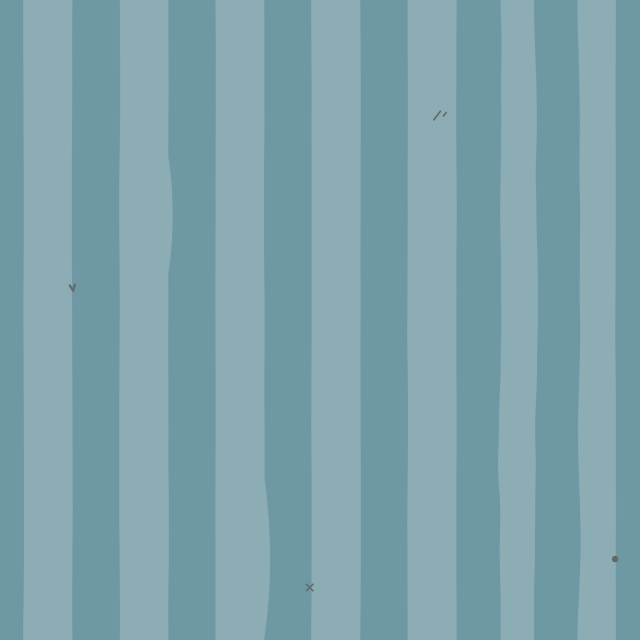
This pattern is drawn by a WebGL 2 fragment shader. Its source:

```glsl
#version 300 es
precision highp float;
uniform vec2 u_resolution;
out vec4 fragColor;

float hash(vec2 p) {
    return fract(sin(dot(p, vec2(127.1, 311.7))) * 43758.5453);
}

// Value noise along y in -1..1, wrapping after a whole number of cells
float wrapNoise(float y, float cells, float seed) {
    float cell = floor(y * cells);
    float a = hash(vec2(mod(cell, cells), seed));
    float b = hash(vec2(mod(cell + 1.0, cells), seed));
    return mix(a, b, smoothstep(0.0, 1.0, fract(y * cells))) * 2.0 - 1.0;
}

// Rounded swelling on an edge
float bulge(float y, float centre, float halfLength) {
    float t = (y - centre) / halfLength;
    return max(0.0, 1.0 - t * t);
}

// Hand-cut deviation of one stripe edge
float edgeOffset(float y, float edge) {
    float amount = edge > 9.5 && edge < 12.5 ? 0.0045 : 0.001;
    float wobble = 0.75 * wrapNoise(y, 6.0, edge + 3.0)
                 + 0.25 * wrapNoise(y, 15.0, edge + 31.0);
    float offset = amount * wobble;
    if (edge == 3.0) offset += 0.0075 * bulge(y, 0.664, 0.092);
    if (edge == 5.0) offset += 0.009 * bulge(y, 0.128, 0.125);
    return offset;
}

float segment(vec2 p, vec2 a, vec2 b) {
    vec2 ab = b - a;
    float t = clamp(dot(p - a, ab) / dot(ab, ab), 0.0, 1.0);
    return length(p - a - ab * t);
}

void main() {
    vec2 uv = gl_FragCoord.xy / u_resolution;
    float aa = 0.75 / min(u_resolution.x, u_resolution.y);

    // Five wide stripes, then two narrow ones
    float stripes = 0.0;
    for (int i = 0; i < 7; i++) {
        float n = float(i);
        bool wide = i < 5;
        float centre = wide ? 0.075 + 0.15 * n : 0.8095 + 0.124 * (n - 5.0);
        float halfWidth = wide ? 0.038 : 0.0285;
        float left = centre - halfWidth + edgeOffset(uv.y, 2.0 * n);
        float right = centre + halfWidth + edgeOffset(uv.y, 2.0 * n + 1.0);
        float inside = min(uv.x - left, right - uv.x);
        stripes = max(stripes, smoothstep(-aa, aa, inside));
    }
    vec3 darkBlue = vec3(0.431, 0.596, 0.643);
    vec3 paleBlue = vec3(0.553, 0.678, 0.710);
    vec3 colour = mix(darkBlue, paleBlue, stripes);

    // Tiny pen marks: tick, two dashes, cross and dot
    vec2 tick = uv - vec2(0.114, 0.546);
    float pen = min(segment(tick, vec2(-0.005, 0.008), vec2(0.0)),
                    segment(tick, vec2(0.003, 0.009), vec2(0.0))) - 0.0017;
    vec2 dash = uv - vec2(0.684, 0.820);
    pen = min(pen, segment(dash, vec2(-0.006, -0.007), vec2(0.004, 0.006)) - 0.0013);
    pen = min(pen, segment(dash, vec2(0.009, -0.001), vec2(0.013, 0.004)) - 0.0013);
    vec2 cross = abs(uv - vec2(0.484, 0.082));
    pen = min(pen, segment(cross, vec2(0.0), vec2(0.005)) - 0.0012);
    pen = min(pen, length(uv - vec2(0.961, 0.1265)) - 0.005);
    vec3 inkGrey = vec3(0.38, 0.41, 0.40);
    colour = mix(colour, inkGrey, 1.0 - smoothstep(-aa, aa, pen));

    fragColor = vec4(colour, 1.0);
}
```
